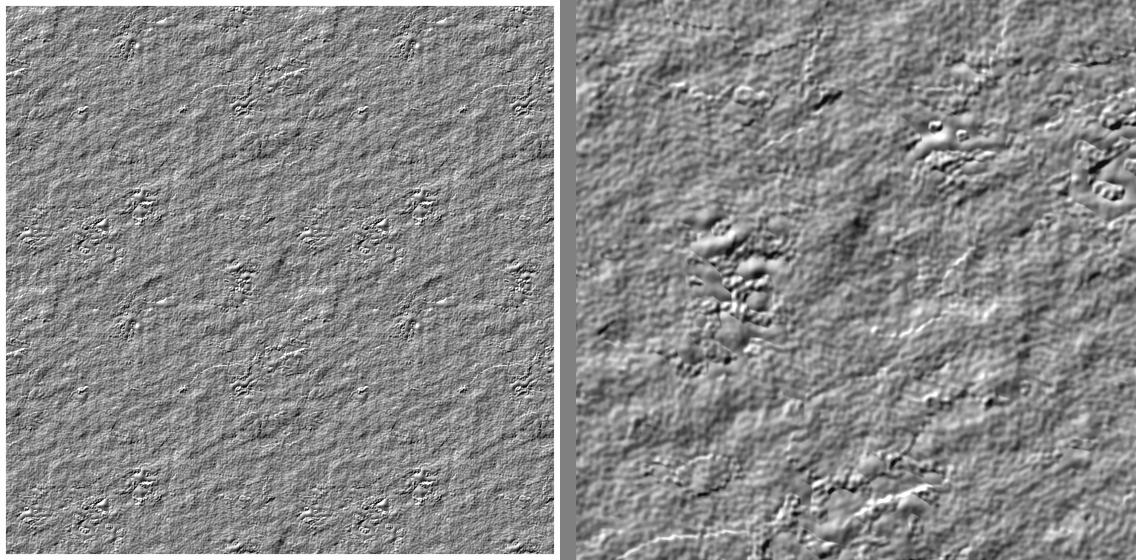
Left, the full canvas; right, a detail of the centre.
Reproduce this texture map procedurally as a Shadertoy shader.

```glsl
// Embossed grey plaster: one seamless tile laid two by two inside a thin white margin.
// A height field of wrapping gradient noise (level, slanted and upright grain),
// crumbled patches, flaked edges and pits is lit from the upper left; trowel marks are added.

const float REPEATS = 2.0;
const float MARGIN = 0.0104;
const float BASE_GREY = 0.53;
const vec3 MARGIN_COLOUR = vec3(0.995);
const vec2 LIGHT = vec2(-0.6, 0.8);
const float RELIEF_STEP = 0.0021;
const float RELIEF_GAIN = 1.22;

const ivec2 LEVEL = ivec2(1, 0);
const ivec2 SLANTED = ivec2(2, 1);

// Crumbled areas: centre, radius
const vec3 PATCHES[8] = vec3[8](
    vec3(0.50, 0.26, 0.075), vec3(0.32, 0.14, 0.085),
    vec3(0.99, 0.71, 0.065), vec3(0.85, 0.99, 0.075),
    vec3(0.10, 0.16, 0.055), vec3(0.88, 0.62, 0.060),
    vec3(0.46, 0.85, 0.055), vec3(0.28, 0.59, 0.035));

// Trowel marks: centre, angle, brightness
const vec4 MARKS[10] = vec4[10](
    vec4(0.00, 0.06, 1.10, -0.34), vec4(0.53, 0.98, 0.70, -0.18),
    vec4(0.03, 0.50, 0.70, -0.20), vec4(0.93, 0.44, 0.05, -0.20),
    vec4(0.13, 0.96, 0.20, 0.26), vec4(0.20, 0.92, 1.20, -0.20),
    vec4(0.42, 0.94, 0.05, -0.16), vec4(0.10, 0.83, 0.80, 0.20),
    vec4(0.16, 0.66, 0.80, -0.24), vec4(0.61, 0.35, 0.75, 0.20));

vec2 hash2(ivec2 cell, int seed) {
    uvec2 v = uvec2(cell) * 1664525u + uint(seed) * 747796u + 10139u;
    v.x += v.y * 1664525u;
    v.y += v.x * 1664525u;
    v ^= v >> 16u;
    v.x += v.y * 1664525u;
    v.y += v.x * 1664525u;
    v ^= v >> 16u;
    return vec2(v & 65535u) / 65535.0;
}

// Gradient at a lattice corner; its identity wraps with the unit tile
vec2 gradientAt(ivec2 c, ivec2 cells, ivec2 axis, int seed) {
    int period = (axis.x * axis.x + axis.y * axis.y) * cells.x * cells.y;
    ivec2 s = c * cells.yx;
    ivec2 id = ivec2(axis.x * s.x - axis.y * s.y, axis.y * s.x + axis.x * s.y);
    float a = 6.2832 * hash2((id + 4 * period) % period, seed).x;
    return vec2(cos(a), sin(a));
}

// Seamless gradient noise on a lattice aligned with an integer axis
float noise(vec2 p, ivec2 cells, ivec2 axis, int seed) {
    vec2 d = vec2(axis);
    vec2 q = vec2(dot(d, p), dot(vec2(-d.y, d.x), p)) * vec2(cells);
    ivec2 c = ivec2(floor(q));
    vec2 f = fract(q);
    vec2 w = f * f * f * (f * (f * 6.0 - 15.0) + 10.0);
    ivec2 o = ivec2(0, 1);
    float n00 = dot(gradientAt(c, cells, axis, seed), f);
    float n10 = dot(gradientAt(c + o.yx, cells, axis, seed), f - vec2(1, 0));
    float n01 = dot(gradientAt(c + o, cells, axis, seed), f - vec2(0, 1));
    float n11 = dot(gradientAt(c + o.yy, cells, axis, seed), f - 1.0);
    return mix(mix(n00, n10, w.x), mix(n01, n11, w.x), w.y);
}

// Shortest offset between two points of the wrapping tile
vec2 wrapOffset(vec2 p, vec2 centre) {
    return fract(p - centre + 0.5) - 0.5;
}

float crumbleMask(vec2 p) {
    float m = 0.0;
    for (int i = 0; i < PATCHES.length(); i++) {
        vec2 d = wrapOffset(p, PATCHES[i].xy) / PATCHES[i].z;
        m = max(m, exp(-dot(d, d)));
    }
    float breakup = noise(p, ivec2(5, 10), SLANTED, 21);
    return clamp(m * (0.9 + 1.2 * breakup) + 1.3 * max(breakup - 0.1, 0.0), 0.0, 1.0);
}

float pits(vec2 p) {
    float h = 0.0;
    for (int i = 0; i < 10; i++) {
        vec2 shape = hash2(ivec2(i, 5), 31);
        vec2 d = wrapOffset(p, hash2(ivec2(i, 2), 30)) / mix(0.004, 0.008, shape.x);
        h += (shape.y < 0.35 ? -0.4 : 0.4) * exp(-dot(d, d));
    }
    return h;
}

float height(vec2 p, float crumble, float flaking) {
    float grain = noise(p, ivec2(55), SLANTED, 4);
    float lumps = abs(noise(p, ivec2(31, 39), LEVEL, 7) + 0.15 * grain);
    float flakes = noise(p, ivec2(3, 7), SLANTED, 8) + 0.07 * grain;
    float h = 0.75 * noise(p, ivec2(11), LEVEL, 1);
    h += 0.40 * noise(p, ivec2(27), LEVEL, 2);
    h += 0.25 * noise(p, ivec2(61), LEVEL, 3);
    h += 0.26 * grain * (0.8 + 0.5 * crumble);
    h += 0.45 * noise(p, ivec2(5, 14), SLANTED, 5);
    h += 0.28 * noise(p, ivec2(43, 10), LEVEL, 6);
    h += 1.9 * crumble * lumps;
    h += 0.20 * flaking * smoothstep(-0.035, 0.035, flakes);
    return h + pits(p);
}

float trowelMarks(vec2 p) {
    float tone = 0.0;
    for (int i = 0; i < MARKS.length(); i++) {
        vec2 d = wrapOffset(p, MARKS[i].xy);
        vec2 along = vec2(cos(MARKS[i].z), sin(MARKS[i].z));
        vec2 q = vec2(dot(d, along), dot(d, vec2(-along.y, along.x))) / vec2(0.065, 0.013);
        tone += MARKS[i].w * exp(-dot(q, q));
    }
    return tone * (0.9 + 1.2 * noise(p, ivec2(37), LEVEL, 40));
}

void mainImage(out vec4 fragColor, in vec2 fragCoord) {
    vec2 uv = fragCoord / iResolution.xy;
    vec2 p = fract(uv * REPEATS);
    p += 0.012 * vec2(noise(p, ivec2(7), LEVEL, 50), noise(p, ivec2(7), LEVEL, 51));

    // Directional relief
    float crumble = crumbleMask(p);
    float flaking = smoothstep(-0.05, 0.25, noise(p, ivec2(6), LEVEL, 22));
    vec2 reach = LIGHT * RELIEF_STEP;
    float relief = height(p - reach, crumble, flaking) - height(p + reach, crumble, flaking);
    float grey = clamp(BASE_GREY + RELIEF_GAIN * relief + trowelMarks(p), 0.06, 1.0);

    // White margin
    vec2 edge = min(uv, 1.0 - uv) - MARGIN;
    float pixel = 1.0 / min(iResolution.x, iResolution.y);
    float panel = smoothstep(-0.5 * pixel, 0.5 * pixel, min(edge.x, edge.y));
    fragColor = vec4(mix(MARGIN_COLOUR, vec3(grey), panel), 1.0);
}
```
